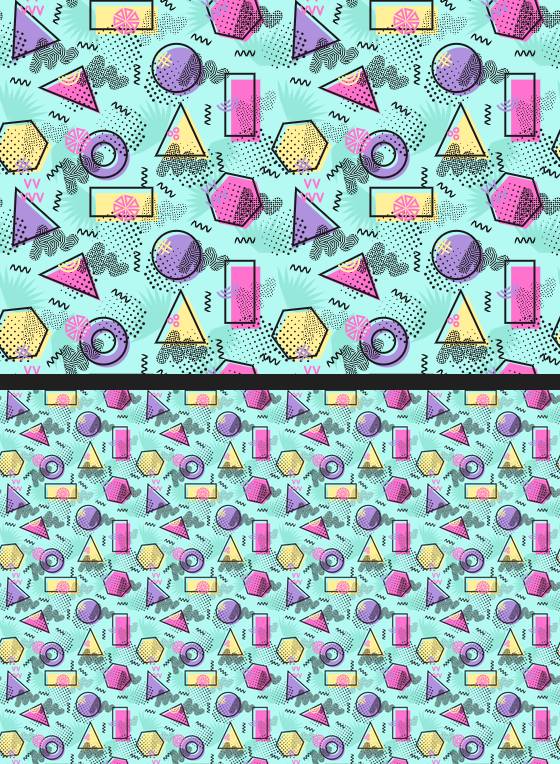
Top, the tile; bottom, the same tile 2 across and 2 down.
Reproduce this pattern procedurally as a WebGL 2 fragment shader.

```glsl
#version 300 es
precision highp float;
// Retro geometric tile, repeated 2 x 2: offset fills under black outlines, palm
// fans, halftone dots, textured scribbles, squiggles and bright doodles.
// Every motif is a distance function in coordinates that wrap.
uniform vec2 u_resolution;
out vec4 fragColor;

const float PI = 3.14159;
const vec2 TILE = vec2(384, 256); // y points down
const vec3 MINT = vec3(.71, .98, .95), LEAF = vec3(.59, .91, .86), BLACK = vec3(.1, .09, .1);
const vec3 PINK = vec3(1, .45, .81), PURPLE = vec3(.69, .57, .87), YELLOW = vec3(1, .94, .6);

float hash(vec2 p) { return fract(sin(dot(p, vec2(127.1, 311.7))) * 43758.5); }
vec2 turn(vec2 p, float a) { return mat2(cos(a), -sin(a), sin(a), cos(a)) * p; }
vec2 local(vec2 p, vec2 c) { return mod(p - c + .5 * TILE, TILE) - .5 * TILE; }
vec2 place(vec2 p, vec3 s) { return turn(local(p, s.xy), s.z); }
void paint(inout vec3 col, vec3 tint, float d, float px) { col = mix(col, tint, clamp(.5 - d / px, 0., 1.)); }

// Basic shapes
float box(vec2 p, vec2 h) { p = abs(p) - h; return max(p.x, p.y); }
float segment(vec2 p, vec2 a, vec2 b) {
  vec2 e = b - a;
  return length(p - a - e * clamp(dot(p - a, e) / dot(e, e), 0., 1.));
}
float side(vec2 p, vec2 a, vec2 b) { vec2 e = normalize(b - a); return dot(p - a, vec2(e.y, -e.x)); }
float triangle(vec2 p, vec2 a, vec2 b, vec2 c) { return max(side(p, a, b), max(side(p, b, c), side(p, c, a))); }
vec2 fold(vec2 p, float n) {
  float w = 2. * PI / n, a = mod(atan(p.y, p.x), w) - .5 * w;
  return length(p) * vec2(cos(a), sin(a));
}

// Large shapes by colour; k is 0 for the outline, 1 for the shifted fill
float pinkShapes(vec2 p, float k) {
  float d = fold(place(p, vec3(321. + 5. * k, 17. + 4. * k, .21)), 6.).x - 33.;
  d = min(d, box(local(p, vec2(329, 143.5) + 8. * k), vec2(20, 42.5)));
  return min(d, triangle(local(p, vec2(100, 120) + 4. * k), vec2(-45, 0), vec2(13, -29), vec2(34, 32)));
}
float purpleShapes(vec2 p, float k) {
  float d = length(local(p, vec2(242, 93) + 5. * k)) - 33.;
  d = min(d, abs(length(local(p, vec2(142, 211) + 4. * k)) - 24.) - 8.);
  return min(d, triangle(local(p, vec2(40, 45) + k * vec2(-2, 5)), vec2(-18, -43), vec2(41, 10), vec2(-22, 35)));
}
float yellowShapes(vec2 p, float k) {
  float d = fold(place(p, vec3(27. + 6. * k, 200. + 4. * k, .94)), 6.).x - 33.;
  d = min(d, box(local(p, vec2(166.5, 20.5) + 7.5 * k), vec2(42.5, 19.5)));
  return min(d, triangle(local(p, vec2(248, 190) + k * vec2(8, 5)), vec2(0, -48), vec2(33, 23), vec2(-34, 23)));
}

// Background fan and black parts
float palm(vec2 p, float size) {
  float a = atan(p.y, p.x), id = floor(a / .2), r = length(p);
  float reach = size * (.72 + .28 * hash(vec2(id, size)));
  float blade = abs(r * sin(a - (id + .5) * .2)) - 3.2 * sin(PI * min(r / reach, 1.));
  return max(blade, max(r - reach, (abs(a) - 1.2) * r));
}
float squiggle(vec2 p) {
  float slope = 2.1 * cos(p.x * .75);
  return max(abs(p.y - 2.8 * sin(p.x * .75)) / sqrt(1. + slope * slope) - 1.15, abs(p.x) - 14.);
}
float halftone(vec2 p, float size) {
  vec2 c = (floor(p / 7.) + .5) * 7.;
  return length(c) < size ? length(p - c) - 1.15 - .85 * c.x / size : 9.;
}
float scribble(vec2 p) {
  float d = 99.;
  vec2 a = vec2(-25, 18);
  for (float i = 1.; i < 6.; i++) {
    vec2 b = vec2(10.5 * i - 25., cos(PI * i) * (19. - 3.2 * i));
    d = min(d, segment(p, a, b));
    a = b;
  }
  return d - 7.5;
}
float speckle(vec2 p, float cell, float r) {
  vec2 id = floor(p / cell), jitter = vec2(hash(id), hash(id + 37.)) - .5;
  return length(fract(p / cell) - .5 - .35 * jitter) * cell - r;
}
float hatch(vec2 p) { return abs(fract(turn(p, PI * hash(floor(p / 9.))).x / 2.8) - .5) * 2.8 - .62; }

// Doodles
float wheel(vec2 p) { return abs(triangle(fold(p, 7.), vec2(4.5, 0), vec2(16, -5), vec2(16, 5))) - 1.3; }
float bubbles(vec2 p) { return abs(length(fold(p, 3.) - vec2(5.5, 0)) - 3.) - 1.2; }
float strokes(vec2 p) { p = abs(p); return min(box(p - vec2(3, 0), vec2(1.2, 11)), box(p - vec2(0, 3), vec2(11, 1.2))); }
float arcs(vec2 p) {
  float r = length(p), ring = min(floor(r / 5.5), 2.);
  return max(abs(r - 5.5 * ring - 3.5) - 1.4, 1. - p.y);
}
float chevrons(vec2 p) {
  float d = 99.;
  for (int i = 0; i < 5; i++) {
    vec2 q = p - (i < 2 ? vec2(12 * i - 6, -11) : vec2(11 * i - 33, 8));
    d = min(d, segment(vec2(abs(q.x), q.y), vec2(0, 6), vec2(4, -5)) - 1.3);
  }
  return d;
}

// Placements: x, y, angle, then size or texture
const vec4 PALMS[7] = vec4[](vec4(355,90,-1.2,62), vec4(225,190,-2.5,62), vec4(130,15,2.6,60), vec4(300,20,-2.6,58),
  vec4(10,165,-.7,60), vec4(70,205,.3,50), vec4(290,195,.9,50));
const vec4 DOTS[9] = vec4[](vec4(25,208,2.4,34), vec4(160,68,-.5,36), vec4(345,210,-.4,36), vec4(165,178,.6,36),
  vec4(232,112,2.6,34), vec4(5,62,.4,32), vec4(318,22,.3,30), vec4(105,125,.5,28), vec4(262,225,1,32));
const vec4 SCRIBBLES[9] = vec4[](vec4(73,75,0,0), vec4(143,103,.4,1), vec4(280,98,.2,0), vec4(353,25,0,1),
  vec4(250,222,.2,1), vec4(112,231,-.5,0), vec4(222,35,-.1,2), vec4(60,185,-.2,2), vec4(350,149,-.6,2));
const vec3 WAVES[14] = vec3[](vec3(79,19,1.8), vec3(336,73,0), vec3(28,112,.2), vec3(120,63,.2), vec3(188,102,1.6),
  vec3(166,149,.6), vec3(81,160,.4), vec3(75,234,-.8), vec3(198,243,1.6), vec3(285,157,1.6), vec3(302,222,1.4),
  vec3(370,236,.4), vec3(276,54,.4), vec3(228,4,.7));

void main() {
  vec2 uv = gl_FragCoord.xy / u_resolution, p = fract(2. * vec2(uv.x, 1. - uv.y)) * TILE;
  float px = 2. * TILE.x / u_resolution.x, leaf = 99.;
  for (int i = 0; i < 7; i++) leaf = min(leaf, palm(place(p, PALMS[i].xyz), PALMS[i].w));
  vec3 col = MINT;
  paint(col, LEAF, leaf, px);
  paint(col, PINK, pinkShapes(p, 1.), px);
  paint(col, PURPLE, purpleShapes(p, 1.), px);
  paint(col, YELLOW, yellowShapes(p, 1.), px);

  // Black layer
  float ink = min(abs(pinkShapes(p, 0.)), min(abs(purpleShapes(p, 0.)), abs(yellowShapes(p, 0.)))) - 1.35;
  for (int i = 0; i < 14; i++) ink = min(ink, squiggle(place(p, WAVES[i])));
  for (int i = 0; i < 9; i++) {
    ink = min(ink, halftone(place(p, DOTS[i].xyz), DOTS[i].w));
    vec4 s = SCRIBBLES[i];
    vec2 q = place(p, s.xyz);
    float grain = s.w < .5 ? hatch(q) : s.w < 1.5 ? speckle(q, 2.6, .95) : speckle(q, 3.2, .6);
    ink = min(ink, max(scribble(q), grain));
  }
  paint(col, BLACK, ink, px);

  // Doodles on top
  float pink = min(wheel(local(p, vec2(173, 29))), wheel(local(p, vec2(107, 193))));
  pink = min(pink, min(chevrons(local(p, vec2(44, 6))), bubbles(local(p, vec2(239, 183)))));
  float purple = min(chevrons(place(p, vec3(294, 10, -.6))), strokes(place(p, vec3(32, 227, .5))));
  paint(col, PINK, pink, px);
  paint(col, PURPLE, min(purple, arcs(place(p, vec3(311, 137, -.4)))), px);
  paint(col, YELLOW, min(arcs(place(p, vec3(94, 101, -.3))), strokes(place(p, vec3(225, 82, .6)))), px);
  fragColor = vec4(col, 1);
}
```
